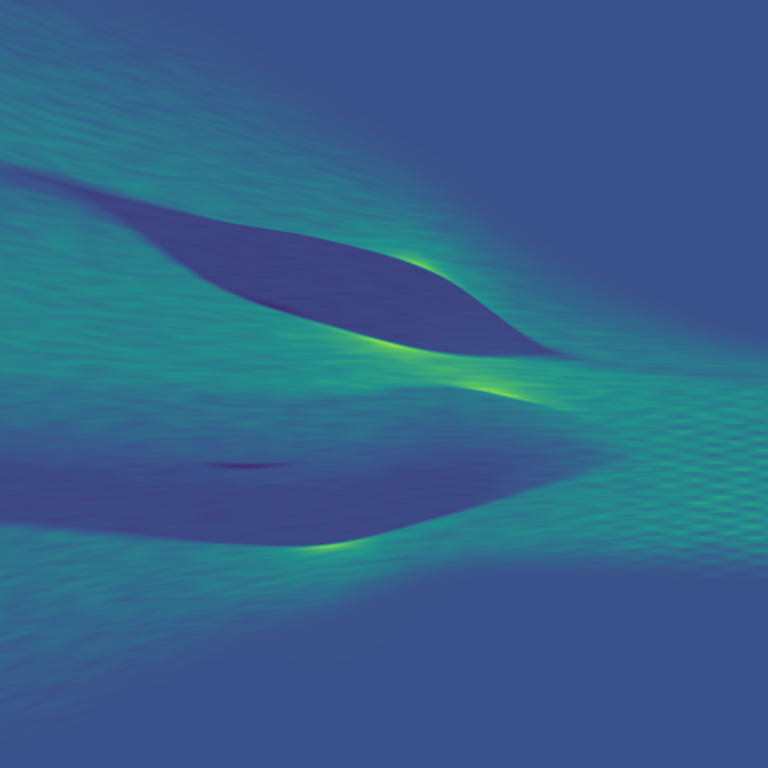
Write a WebGL 1 fragment shader that draws this background.

```glsl
precision highp float;
// Two fans of light bent into bright caustics around dark lenses, on a blue-green scale.

uniform vec2 u_resolution;

// Heights of the main edges at x = 0, 1/7 ... 1, left and right halves.
const vec4 UPPER_RIM_L  = vec4(1.10, 1.05, 0.98, 0.89);
const vec4 UPPER_RIM_R  = vec4(0.79, 0.69, 0.615, 0.565);
const vec4 LENS_TOP_L   = vec4(0.788, 0.75, 0.713, 0.687);
const vec4 LENS_TOP_R   = vec4(0.642, 0.547, 0.522, 0.51);
const vec4 LENS_BASE_L  = vec4(0.768, 0.715, 0.625, 0.576);
const vec4 LENS_BASE_R  = vec4(0.541, 0.533, 0.522, 0.51);
const vec4 FOLD_L       = vec4(0.51, 0.50, 0.49, 0.485);
const vec4 FOLD_R       = vec4(0.498, 0.47, 0.42, 0.38);
const vec4 LOWER_EDGE_L = vec4(0.315, 0.304, 0.292, 0.291);
const vec4 LOWER_EDGE_R = vec4(0.326, 0.369, 0.408, 0.445);
const vec4 LOWER_RIM_L  = vec4(0.01, 0.07, 0.135, 0.19);
const vec4 LOWER_RIM_R  = vec4(0.24, 0.245, 0.243, 0.24);

// Light levels on the colour scale.
const float BACKDROP = 0.25;
const float SHADOW = 0.205;
const float UPPER_FAN = 0.41;
const float STREAK_GAIN = 0.075;
const float WAVE_GAIN = 0.035;
const vec2 STREAK_SCALE = vec2(20.0, 125.0);
const float RAY_SPREAD = 0.8;
const float RAY_AXIS = 0.45;

// Cubic interpolation weights for evenly spaced knots.
vec4 knotWeights(vec4 t) {
  t = abs(t);
  vec4 inner = (1.5 * t - 2.5) * t * t + 1.0;
  vec4 outer = ((2.5 - 0.5 * t) * t - 4.0) * t + 2.0;
  return mix(mix(inner, outer, step(1.0, t)), vec4(0.0), step(2.0, t));
}

float curve(float x, vec4 left, vec4 right) {
  vec4 a = knotWeights(7.0 * x - vec4(0.0, 1.0, 2.0, 3.0));
  vec4 b = knotWeights(7.0 * x - vec4(4.0, 5.0, 6.0, 7.0));
  return (dot(a, left) + dot(b, right)) / dot(a + b, vec4(1.0));
}

vec2 gradientAt(vec2 cell) {
  vec3 h = fract(cell.xyx * vec3(0.1031, 0.1030, 0.0973));
  h += dot(h, h.yzx + 33.33);
  float angle = 6.2832 * fract((h.x + h.y) * h.z);
  return vec2(cos(angle), sin(angle));
}

float gradientNoise(vec2 p) {
  vec2 i = floor(p), f = fract(p);
  vec2 u = f * f * f * (f * (f * 6.0 - 15.0) + 10.0);
  vec2 e = vec2(1.0, 0.0);
  float low = mix(dot(gradientAt(i), f), dot(gradientAt(i + e), f - e), u.x);
  float high = mix(dot(gradientAt(i + e.yx), f - e.yx), dot(gradientAt(i + 1.0), f - 1.0), u.x);
  return mix(low, high, u.y);
}

float soft(float d, float width) { return smoothstep(-width, width, d); }
float bell(float d, float width) { return exp(-d * d / (width * width)); }

// Sharp bright edge with a wide halo on the side where d is positive.
float caustic(float d, float along, float size) {
  float side = soft(d, 0.003), reach = max(d, 0.0);
  return side * (0.36 * bell(along, size) * exp(-reach / 0.007)
               + 0.13 * bell(along, 2.6 * size) * exp(-reach / 0.035));
}

vec3 colourScale(float v) {
  vec3 c = mix(vec3(0.267, 0.005, 0.329), vec3(0.229, 0.322, 0.546), clamp(v * 4.0, 0.0, 1.0));
  c = mix(c, vec3(0.128, 0.567, 0.551), clamp(v * 4.0 - 1.0, 0.0, 1.0));
  c = mix(c, vec3(0.369, 0.789, 0.383), clamp(v * 4.0 - 2.0, 0.0, 1.0));
  return mix(c, vec3(0.993, 0.906, 0.144), clamp(v * 4.0 - 3.0, 0.0, 1.0));
}

void main() {
  vec2 p = gl_FragCoord.xy / u_resolution;
  float x = p.x, y = p.y;
  float upperRim = curve(x, UPPER_RIM_L, UPPER_RIM_R);
  float lensTop = curve(x, LENS_TOP_L, LENS_TOP_R);
  float lensBase = curve(x, LENS_BASE_L, LENS_BASE_R);
  float fold = curve(x, FOLD_L, FOLD_R);
  float lowerEdge = curve(x, LOWER_EDGE_L, LOWER_EDGE_R);
  float lowerRim = curve(x, LOWER_RIM_L, LOWER_RIM_R);
  float toRight = smoothstep(0.58, 0.9, x);

  // Light level of each layer, from the top down.
  float upT = (y - lensTop) / (upperRim - lensTop);
  float upper = mix(UPPER_FAN, BACKDROP, smoothstep(0.0, 1.0, upT));
  float middle = mix(0.35, 0.44, smoothstep(0.0, 0.15, lensBase - y + 0.4 * x));
  middle += 0.05 * bell(x - 0.65, 0.35);
  float bandT = (fold - y) / max(fold - lowerEdge, 0.06);
  float band = mix(mix(0.365, 0.43, toRight), mix(0.22, 0.40, toRight), smoothstep(0.1, 0.7, bandT));
  float lowT = (lowerEdge - y) / (lowerEdge - lowerRim);
  float lower = mix(mix(0.39, 0.47, smoothstep(0.3, 1.0, x)), BACKDROP, smoothstep(0.65 * x, 1.0, lowT));

  // Stack the layers; edges blur away from the foci.
  float blur = mix(0.024, 0.003, smoothstep(0.0, 0.35, x)) + 0.018 * toRight;
  float level = mix(lower, band, soft(y - lowerEdge, 0.4 * blur + 0.002));
  level = mix(level, middle, soft(y - fold, 0.006 + 0.03 * abs(x - 0.63) + 0.06 * toRight));
  level = mix(level, SHADOW, soft(y - lensBase, blur));
  level = mix(level, upper, soft(y - lensTop, 0.5 * blur));

  // Bright foci and dark creases.
  level += caustic(y - lensTop, x - 0.55, 0.038);
  level += caustic(lensBase - y, x - 0.505, 0.05);
  level += caustic(y - fold, x - 0.645, 0.045);
  level += caustic(lowerEdge - y, x - 0.43, 0.045);
  float creaseX = x - 0.32;
  level -= 0.13 * bell(creaseX, 0.05) * bell(y - 0.393 - creaseX * creaseX, 0.004);
  level -= 0.06 * bell(x - 0.36, 0.04) * bell(y - lensBase - 0.004, 0.005);

  // Fine streaks along the rays and crossed ripples at the right.
  float ray = (y - RAY_AXIS) * (1.0 + RAY_SPREAD * x);
  float streaks = gradientNoise(vec2(x, ray) * STREAK_SCALE)
                + 0.5 * gradientNoise(vec2(x, ray) * STREAK_SCALE * 0.4 + 17.0);
  float lit = smoothstep(0.0, 0.12, upperRim - y) * smoothstep(-0.01, 0.06, y - lowerRim);
  level += STREAK_GAIN * streaks * lit * smoothstep(0.12, 0.4, level);
  float ripples = sin(430.0 * (y + 0.22 * x)) + sin(390.0 * (y - 0.25 * x));
  level += WAVE_GAIN * ripples * lit * smoothstep(0.65, 1.0, x) * soft(0.48 - y, 0.07);

  gl_FragColor = vec4(colourScale(clamp(level, 0.0, 1.0)), 1.0);
}
```
